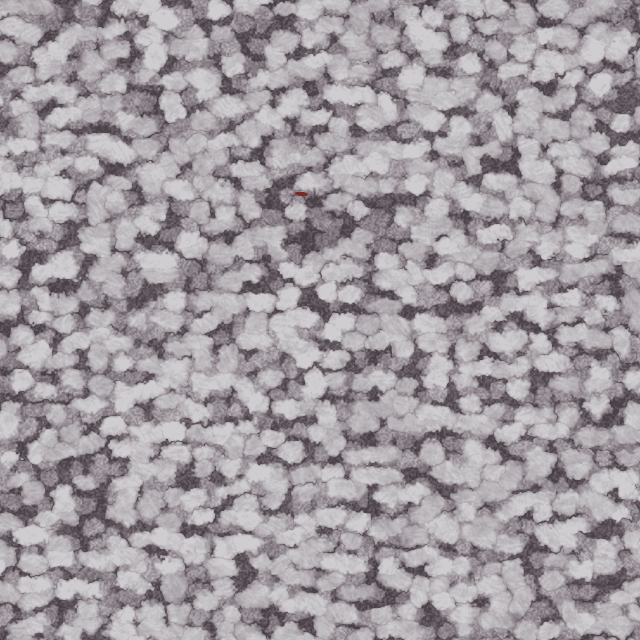
Write a Shadertoy shader that draws this texture.

```glsl
// Draws a nubby boucle fabric: pale fuzzy tufts over a darker mauve weave.
#define FRONT_GRID vec2(24.0, 29.0)
#define BACK_GRID vec2(31.0, 35.0)
#define FRONT_FILL 0.86
#define BACK_FILL 0.90
#define FUZZ 0.0065
#define GRAIN 0.11
#define SHADOW_COLOR vec3(0.29, 0.25, 0.28)
#define MID_COLOR vec3(0.54, 0.50, 0.53)
#define LIGHT_COLOR vec3(0.81, 0.805, 0.815)
#define FIBRE_COLOR vec3(0.48, 0.16, 0.14)

float hash(vec2 p) {
    vec3 q = fract(vec3(p.xyx) * 0.1031);
    q += dot(q, q.yzx + 33.33);
    return fract((q.x + q.y) * q.z);
}

vec2 hash2(vec2 p) {
    return vec2(hash(p), hash(p + 57.3));
}

// Smooth value noise, 0 to 1
float noise(vec2 p) {
    vec2 i = floor(p), f = fract(p);
    f = f * f * (3.0 - 2.0 * f);
    return mix(mix(hash(i), hash(i + vec2(1, 0)), f.x),
               mix(hash(i + vec2(0, 1)), hash(i + vec2(1, 1)), f.x), f.y);
}

mat2 rotate(float angle) {
    float c = cos(angle), s = sin(angle);
    return mat2(c, s, -s, c);
}

// Scattered rounded tufts: x = height, y = random tone, z = random pile direction
vec3 tufts(vec2 p, float seed, float fill) {
    vec2 cell = floor(p);
    vec3 best = vec3(0.0, 0.5, 0.0);
    float top = 0.0;
    for (int y = -1; y <= 1; y++)
    for (int x = -1; x <= 1; x++) {
        vec2 id = cell + vec2(x, y);
        vec2 key = id + seed;
        if (hash(key + 7.7) > fill) continue;
        vec2 offset = p - id - 0.5 - (hash2(key) - 0.5) * 0.75;
        vec2 shape = hash2(key + 19.1);
        vec2 size = mix(vec2(0.44, 0.40), vec2(0.84, 0.54), shape);
        if (hash(key + 31.9) < 0.25) size = size.yx;
        vec2 q = abs(rotate((shape.y - 0.5) * 0.9) * offset) / size;
        float height = 1.0 - pow(dot(pow(q, vec2(2.6)), vec2(1.0)), 0.6);
        float tone = hash(key + 43.7);
        float level = height * (0.75 + 0.5 * tone);
        if (level > top) {
            top = level;
            best = vec3(height, tone, shape.x);
        }
    }
    return best;
}

// Short hairs: noise stretched along the pile direction
float hairs(vec2 p, float angle) {
    return noise(rotate(angle) * p * vec2(95.0, 95.0) * 1.0 + 3.0) * 0.35
         + noise((rotate(angle) * p) * vec2(110.0, 290.0)) * 0.65;
}

void mainImage(out vec4 fragColor, in vec2 fragCoord) {
    vec2 uv = fragCoord / iResolution.xy;

    // Ragged outlines
    vec2 coarse = vec2(noise(uv * 75.0), noise(uv * 75.0 + 40.0)) - 0.5;
    vec2 fine = vec2(noise(uv * 230.0 + 11.0), noise(uv * 230.0 + 83.0)) - 0.5;
    vec2 p = uv + FUZZ * (1.6 * coarse + 0.9 * fine);

    // Dark weave behind, pale tufts in front
    vec3 back = tufts(p * BACK_GRID, 211.0, BACK_FILL);
    vec3 front = tufts(p * FRONT_GRID, 101.0, FRONT_FILL);
    float backTone = mix(0.36, 0.59, smoothstep(0.0, 0.55, back.x))
                   + (back.y - 0.5) * 0.13;
    float frontTone = mix(0.58, 0.765, smoothstep(0.0, 0.6, front.x))
                    + (front.y - 0.5) * 0.10;
    float cover = smoothstep(0.0, 0.22, front.x);
    float tone = mix(backTone, frontTone, cover);

    // Soft mottling, pile hairs and speckle
    float angle = mix(-1.1, 1.1, front.z);
    tone += (noise(uv * 58.0 + 5.0) - 0.5) * 0.07;
    tone += (noise(uv * 7.0 + 9.0) - 0.5) * 0.04;
    tone += (hairs(uv, angle) - 0.5) * GRAIN;
    float speckle = noise(uv * 370.0 + 23.0) - 0.5;
    tone += speckle * mix(0.17, 0.05, cover);

    vec3 color = mix(SHADOW_COLOR, MID_COLOR, clamp((tone - 0.29) / 0.25, 0.0, 1.0));
    color = mix(color, LIGHT_COLOR, clamp((tone - 0.54) / 0.27, 0.0, 1.0));

    // One stray red fibre
    vec2 fibre = rotate(0.1) * (uv - vec2(0.471, 0.697));
    float ellipse = length(fibre / vec2(0.0115, 0.0036));
    color = mix(color, FIBRE_COLOR, 1.0 - smoothstep(0.7, 1.1, ellipse));

    fragColor = vec4(color, 1.0);
}
```
